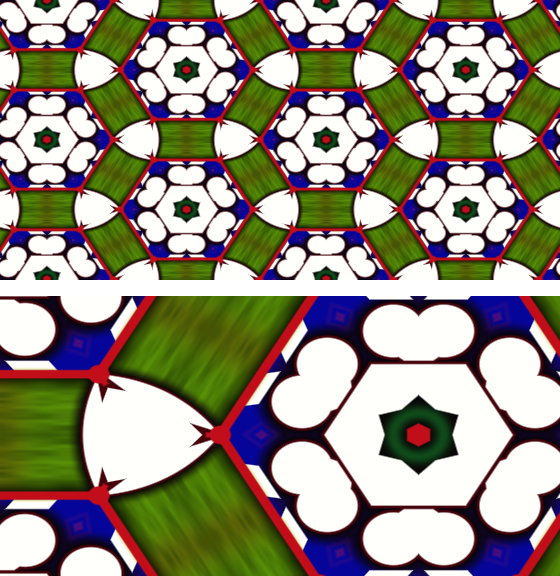
Top: the whole. Bottom: its middle third, enlarged.
Reproduce this pattern procedurally as a Shadertoy shader.

```glsl
// Kaleidoscopic tiling: blue hexagons holding white six-petal flowers, joined by
// streaked green squares and bulging white triangles. Each point is folded into
// one mirrored 30 degree wedge of a stretched hexagonal lattice and drawn there.

const float PERIOD = 0.4987;              // vertical repeat, in canvas heights
const float STRETCH = 1.1547;             // horizontal widening of the lattice
const vec2 ORIGIN = vec2(1.165, 0.5013);  // centre of one flower, canvas heights
const float HEX_APOTHEM = 0.355;          // lengths below are in lattice units
const float HEX_CORNER = 0.410;
const float RIM_HALF = 0.010;
const float DISC_APOTHEM = 0.169;
const float LOBE_RADIUS = 0.063;
const vec2 LOBE = vec2(0.248, 0.052);

const vec3 WHITE = vec3(1.0, 1.0, 0.99);
const vec3 BLACK = vec3(0.035, 0.015, 0.025);
const vec3 RED = vec3(0.76, 0.05, 0.10);
const vec3 MAROON = vec3(0.27, 0.01, 0.04);
const vec3 BLUE = vec3(0.02, 0.02, 0.60);
const vec3 INDIGO = vec3(0.09, 0.03, 0.32);
const vec3 GREEN = vec3(0.28, 0.46, 0.02);
const vec3 BROWN = vec3(0.43, 0.34, 0.03);

float hash(vec2 p) {
    return fract(sin(dot(p, vec2(127.1, 311.7))) * 43758.55);
}

float noise(vec2 p) {
    vec2 i = floor(p), f = fract(p);
    f = f * f * (3.0 - 2.0 * f);
    return mix(mix(hash(i), hash(i + vec2(1, 0)), f.x),
               mix(hash(i + vec2(0, 1)), hash(i + vec2(1, 1)), f.x), f.y);
}

// Offset from the nearest lattice centre.
vec2 hexCell(vec2 q) {
    vec2 period = vec2(sqrt(3.0), 1.0), h = 0.5 * period;
    vec2 a = mod(q + h, period) - h;
    vec2 b = mod(q, period) - h;
    return dot(a, a) < dot(b, b) ? a : b;
}

// Wedge coordinates: x toward the nearest hexagon side, y along that side.
vec2 foldWedge(vec2 c) {
    float sector = radians(60.0);
    float a = mod(atan(c.x, c.y) + 0.5 * sector, sector) - 0.5 * sector;
    return length(c) * vec2(cos(a), abs(sin(a)));
}

float heart(vec2 w) {
    float lobe = length(w - LOBE) - LOBE_RADIUS;
    float taper = (w.y - 0.03 - 1.3 * (w.x - 0.177)) / 1.64;
    float body = max(max(taper, 0.177 - w.x), w.x - 0.228);
    return min(lobe, body);
}

float cover(float d, float px) {
    return clamp(0.5 - d / px, 0.0, 1.0);
}

// Green squares, with streaks running parallel to the hexagon sides.
vec3 leaf(vec2 w, float toTriangle) {
    float across = abs(0.5 - w.x) / (0.5 - HEX_APOTHEM);
    float streak = 0.65 * noise(vec2(across * 9.0, w.y * 14.0))
                 + 0.35 * noise(vec2(across * 22.0 + 7.0, w.y * 22.0));
    float warm = exp(-14.0 * w.y * w.y / 0.04) * (0.4 + 0.6 * streak);
    vec3 col = mix(GREEN, BROWN, 0.75 * warm) * (0.68 + 0.6 * streak);
    col *= 1.0 - 0.85 * smoothstep(0.72, 1.0, across);
    return mix(BLACK, col, smoothstep(0.0, 0.035, toTriangle));
}

// Blue ground, shaded around the flower, with faint diamonds at its corners.
vec3 ground(float along, float off, float toFlower) {
    vec3 col = mix(INDIGO, BLUE, smoothstep(0.27, 0.33, along));
    float diamond = abs(along - 0.325) + 1.2 * off;
    float rings = 0.5 + 0.5 * sin(diamond * 220.0);
    col += vec3(0.28, 0.03, -0.12) * rings * exp(-900.0 * diamond * diamond);
    return mix(BLACK, col, smoothstep(0.0, 0.045, toFlower));
}

void mainImage(out vec4 fragColor, in vec2 fragCoord) {
    vec2 q = (fragCoord / iResolution.y - ORIGIN) / PERIOD;
    q.x /= STRETCH;
    float px = 1.6 / (iResolution.y * PERIOD);
    vec2 w = foldWedge(hexCell(q));
    float along = dot(w, vec2(0.866, 0.5));  // toward the hexagon corner
    float off = dot(w, vec2(0.5, -0.866));   // away from that corner's axis

    // Squares and triangles between the hexagons
    float bulge = (0.5 - w.x) / (0.5 - HEX_APOTHEM);
    float triangle = 0.172 + 0.033 * bulge * bulge - w.y;
    vec3 col = leaf(w, triangle);
    col = mix(col, MAROON, cover(triangle - 0.005, px));
    col = mix(col, WHITE, cover(triangle, px));
    float barb = max(off - 0.36 * (along - 0.395), along - 0.447 - 0.9 * off);
    col = mix(col, MAROON, cover(barb, px));
    float stem = max(off - 0.006, along - 0.44);
    col = mix(col, RED, cover(stem, px));

    // Hexagon ground, pale dashes and red rim
    float disc = w.x - DISC_APOTHEM;
    float petal = heart(w);
    float hexagon = w.x - HEX_APOTHEM;
    col = mix(col, ground(along, off, min(disc, petal)), cover(hexagon, px));
    float dash = max(abs(w.x - 0.335) - 0.012,
                     abs(w.y - 0.066 - 0.8 * (w.x - 0.335)) - 0.045);
    vec3 pale = mix(WHITE, vec3(0.86, 0.88, 0.58), smoothstep(0.337, 0.347, w.x));
    col = mix(col, pale, cover(dash, px));
    col = mix(col, RED, cover(abs(hexagon) - RIM_HALF, px));
    col = mix(col, RED, cover(length(vec2(along - HEX_CORNER, off)) - 0.022, px));

    // Flower: maroon outline, petals and central disc
    col = mix(col, MAROON, cover(min(disc, petal) - 0.006, px));
    col = mix(col, WHITE, cover(min(disc, petal), px));

    // Dark green star with a red eye
    float star = dot(w - vec2(0.095, 0.0), vec2(0.713, 0.701));
    float ring = exp(-pow((length(w) - 0.052) / 0.018, 2.0));
    col = mix(col, mix(BLACK, vec3(0.06, 0.29, 0.10), ring), cover(star, px));
    col = mix(col, RED, cover(along - 0.024, px));

    fragColor = vec4(clamp(col, 0.0, 1.0), 1.0);
}
```
